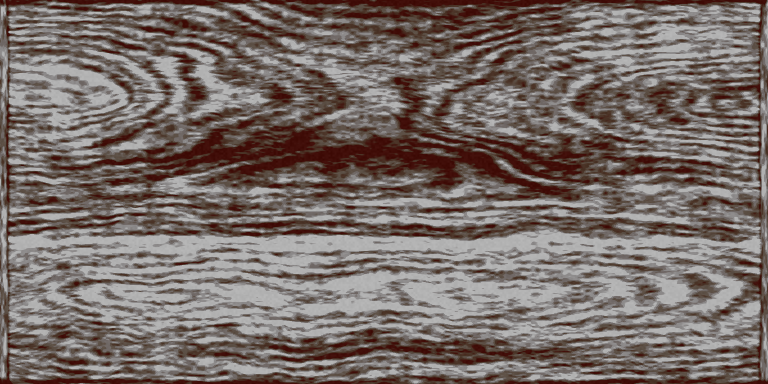
Reproduce this texture procedurally as a WebGL 2 fragment shader.

```glsl
#version 300 es
precision highp float;

uniform vec2 u_resolution;
out vec4 fragColor;

// Palette from bare stained wood to worn paint
const vec3 STAIN = vec3(0.25, 0.05, 0.03);
const vec3 BARK  = vec3(0.29, 0.20, 0.15);
const vec3 UMBER = vec3(0.36, 0.31, 0.27);
const vec3 ASH   = vec3(0.44, 0.41, 0.40);
const vec3 GREY  = vec3(0.55, 0.54, 0.54);
const vec3 PAINT = vec3(0.70, 0.70, 0.70);

const float RING_COUNT = 46.0;     // growth rings per canvas height
const float RING_DEPTH = 0.75;
const float FIBRE_DEPTH = 1.2;
const float STREAK_DEPTH = 0.5;
const float TONE_MEAN = 0.1;
const float TONE_SPREAD = 1.05;
const float COLOUR_BLEND = 0.06;   // softness between palette steps
const float END_WIDTH = 0.02;      // vertical strips at both ends

float hash(vec2 p) {
    return fract(sin(dot(p, vec2(127.1, 311.7))) * 43758.5453);
}

// Signed value noise, -1 to 1
float noise(vec2 p) {
    vec2 i = floor(p), f = fract(p);
    f = f * f * (3.0 - 2.0 * f);
    float low = mix(hash(i), hash(i + vec2(1, 0)), f.x);
    float high = mix(hash(i + vec2(0, 1)), hash(i + vec2(1, 1)), f.x);
    return 2.0 * mix(low, high, f.y) - 1.0;
}

float blob(vec2 p, vec2 centre, vec2 radius) {
    vec2 q = (p - centre) / radius;
    return exp(-dot(q, q));
}

float band(float y, float centre, float radius) {
    float q = (y - centre) / radius;
    return exp(-q * q);
}

float ellipse(vec2 p, vec2 centre, float stretch) {
    return length((p - centre) * vec2(1.0 / stretch, 1.0));
}

// Smooth union of long growth-ring centres
float ringField(vec2 p) {
    const float K = 30.0;
    float sum = exp(-K * ellipse(p, vec2(0.0, 0.76), 4.0))
              + exp(-K * ellipse(p, vec2(1.95, 0.73), 4.0))
              + exp(-K * ellipse(p, vec2(1.25, 0.24), 7.0))
              + exp(-K * ellipse(p, vec2(0.45, 0.23), 6.0));
    return -log(sum) / K;
}

// Short flecks drawn out along the first axis
float fibres(vec2 p, float across) {
    return 0.8 * noise(vec2(p.x * 14.0 + p.y * 5.0, across * 95.0))
         + 0.9 * noise(p * vec2(36.0, 145.0) + 17.0)
         + 0.7 * noise(p * vec2(85.0, 215.0) + 53.0);
}

// Broad areas of worn and surviving paint
float wear(vec2 p) {
    float light = 1.1 * band(p.y, 0.24, 0.15)
                + 0.8 * blob(p, vec2(0.08, 0.72), vec2(0.35, 0.14))
                + 0.5 * blob(p, vec2(0.70, 0.77), vec2(0.40, 0.05))
                + 1.0 * blob(p, vec2(1.72, 0.89), vec2(0.25, 0.09))
                + 0.8 * blob(p, vec2(1.85, 0.62), vec2(0.25, 0.06))
                + 1.4 * band(p.y, 0.372, 0.012)
                + 1.2 * band(p.y, 0.435, 0.005);
    float dark = 1.9 * blob(p, vec2(1.00, 0.575), vec2(0.75, 0.055))
               + 0.8 * blob(p, vec2(0.85, 0.66), vec2(0.50, 0.10))
               + 0.7 * blob(p, vec2(1.20, 0.93), vec2(0.35, 0.10))
               + 1.6 * blob(p, vec2(1.20, 0.10), vec2(0.40, 0.035))
               + 0.8 * blob(p, vec2(0.20, 0.10), vec2(0.20, 0.05))
               + 1.0 * blob(p, vec2(1.95, 0.25), vec2(0.10, 0.10))
               + 1.0 * band(p.y, 0.40, 0.02);
    return light - dark;
}

vec3 palette(float v) {
    vec3 edge = vec3(COLOUR_BLEND, -COLOUR_BLEND, 0.0);
    vec3 c = mix(STAIN, BARK, smoothstep(0.03, 0.11, v));
    c = mix(c, UMBER, smoothstep(0.19 + edge.y, 0.19 + edge.x, v));
    c = mix(c, ASH, smoothstep(0.38 + edge.y, 0.38 + edge.x, v));
    c = mix(c, GREY, smoothstep(0.60 + edge.y, 0.60 + edge.x, v));
    return mix(c, PAINT, smoothstep(0.81 + edge.y, 0.81 + edge.x, v));
}

void main() {
    vec2 p = gl_FragCoord.xy / u_resolution.y;
    float width = u_resolution.x / u_resolution.y;

    // Wavering growth rings
    vec2 bent = p + vec2(0.10 * noise(p * vec2(4.0, 15.0)),
                         0.014 * noise(p * vec2(5.0, 7.0) + 9.0));
    bent.y += 0.004 * noise(p * vec2(22.0, 40.0));
    float rings = ringField(bent);
    float strength = RING_DEPTH * (1.0 + 0.5 * noise(p * vec2(3.0, 8.0) + 31.0));

    // Face of the board
    float tone = wear(vec2(p.x, bent.y))
               + strength * sin(6.2832 * RING_COUNT * rings)
               + FIBRE_DEPTH * fibres(vec2(p.x, bent.y), rings)
               + STREAK_DEPTH * noise(bent * vec2(1.5, 24.0) + 71.0);

    // End strips with upright grain and dark joints
    float side = min(p.x, width - p.x) + 0.003 * noise(vec2(p.y * 12.0, p.x));
    float endTone = 0.3 + FIBRE_DEPTH * fibres(p.yx, p.x);
    tone = mix(endTone, tone, smoothstep(END_WIDTH - 0.003, END_WIDTH + 0.003, side));
    tone -= 1.4 * band(side, END_WIDTH, 0.004);

    // Stained upper and lower edges
    float rim = min(p.y, 1.0 - p.y) + 0.004 * noise(p * vec2(9.0, 3.0));
    tone -= 2.0 * (1.0 - smoothstep(0.004, 0.016, rim));

    // Spread the tones evenly over the palette
    float v = 1.0 / (1.0 + exp(-1.7 * (tone - TONE_MEAN) / TONE_SPREAD));
    vec3 colour = palette(v) + 0.02 * noise(p * 190.0);
    fragColor = vec4(colour, 1.0);
}
```
